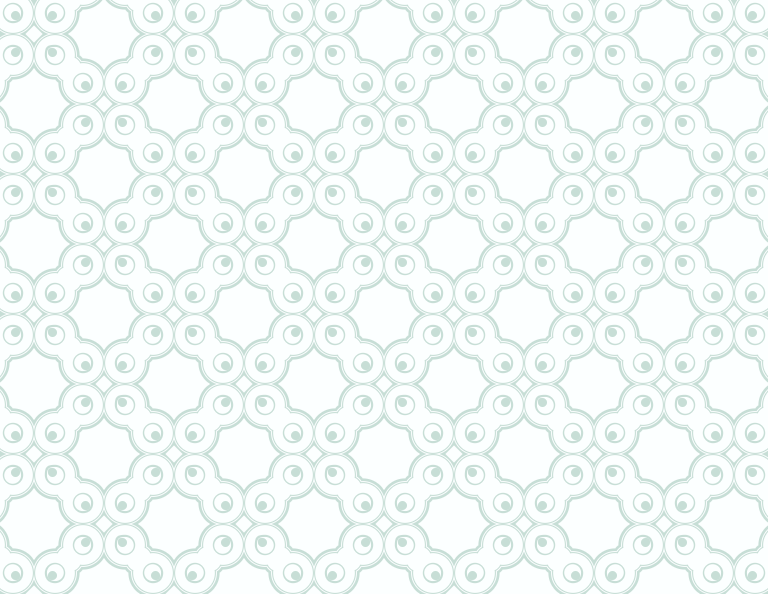
This pattern is drawn by a WebGL 2 fragment shader. Its source:

```glsl
#version 300 es
precision highp float;

uniform vec2 u_resolution;
out vec4 outColor;

const vec3 PAPER = vec3(0.99, 1.0, 1.0);
const vec3 SAGE = vec3(0.78, 0.87, 0.84);
const float CANVAS_WIDTH = 768.0;  // design units across the canvas
const float TILE = 70.0;           // one link per tile, a repeat is 2 x 2 tiles
const vec2 ORIGIN = vec2(104.0);   // centre of one small diamond

float coverage(float d, float pixel) {
  return clamp(0.5 - d / pixel, 0.0, 1.0);
}

float circle(vec2 p, float radius) {
  return length(p) - radius;
}

float band(float d, float inner, float outer) {
  return max(inner - d, d - outer);
}

// Circle whose +x +y quadrant swells into a soft corner
float teardrop(vec2 p, float radius, float corner) {
  vec2 q = max(p, 0.0);
  float squarish = pow(dot(q * q, q * q), 0.25);
  float swell = min(q.x, q.y) > 0.0 ? length(p) - squarish : 0.0;
  return length(p) - corner * swell - radius;
}

// Off-centre ring with a leaf-shaped pupil leaning to the outer end
float eye(vec2 p, float corner) {
  float rim = teardrop(p, 10.2, corner);
  float hollow = teardrop(p + vec2(0.35), 8.4, corner);
  float ring = max(rim, -hollow);
  float pupil = teardrop(p - vec2(2.5), 4.5, 0.9);
  return min(ring, pupil);
}

// Two round ends joined by a small lobed neck
float link(vec2 fromCentre, vec2 fromEnd) {
  return min(circle(fromEnd, 20.4), circle(fromCentre, 13.2));
}

// Thick border around the large cells, solid around the diamonds
float border(float outline, vec2 fromEnd, vec2 fromDiamond) {
  bool diamondSide = min(fromEnd.x, fromEnd.y) > 0.0;
  float diamond = (abs(fromDiamond.x) + abs(fromDiamond.y) - 8.6) * 0.7071;
  float solid = max(1.5 - outline, -diamond);
  return diamondSide ? solid : band(outline, 1.5, 4.2);
}

float ink(vec2 p, float pixel) {
  // Mirror alternate tiles so every link lies along +x +y
  vec2 cell = floor(p / TILE);
  vec2 local = p - (cell + 0.5) * TILE;
  bool mirrored = mod(cell.x + cell.y, 2.0) > 0.5;
  if (mirrored) local.x = -local.x;

  // Fold both ends of the link together
  float side = local.x + local.y > 0.0 ? 1.0 : -1.0;
  vec2 folded = local * side;
  vec2 fromEnd = folded - vec2(14.0);
  vec2 fromDiamond = folded - vec2(0.5 * TILE);

  float outline = link(local, fromEnd);
  float thinLine = abs(outline) - 0.55;
  float thickLine = border(outline, fromEnd, fromDiamond);
  float corner = !mirrored && side < 0.0 ? 0.7 : 0.15;

  float lines = coverage(min(thinLine, thickLine), pixel);
  return max(lines, coverage(eye(fromEnd, corner), pixel));
}

void main() {
  float pixel = CANVAS_WIDTH / u_resolution.x;
  vec2 fromTop = vec2(gl_FragCoord.x, u_resolution.y - gl_FragCoord.y);
  vec2 p = fromTop * pixel - ORIGIN;
  outColor = vec4(mix(PAPER, SAGE, ink(p, pixel)), 1.0);
}
```
